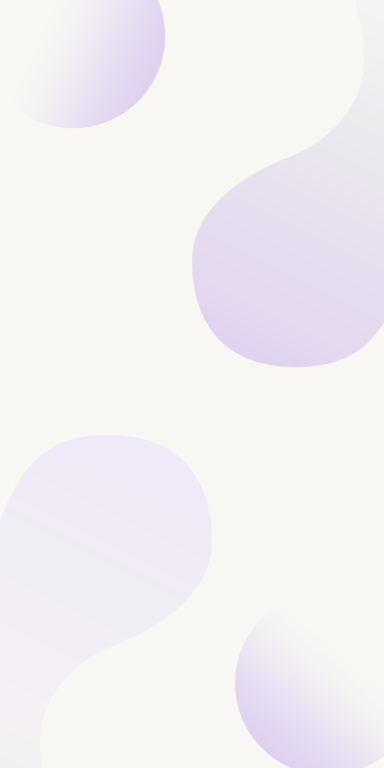
Write a Shadertoy shader that draws this background.

```glsl
// Pale cream backdrop with two flowing lavender blobs and two fading discs.
// One open chain of cubic Bezier curves outlines both blobs; the second is
// its half turn. Each shape is tinted by a linear gradient.

const int CURVES = 5;
const int STEPS = 14;

// Control points shared end to end, in units of canvas width
const vec2 OUTLINE[16] = vec2[16](
    vec2(0.909, 2.062), vec2(0.927, 1.990), vec2(0.948, 1.917),
    vec2(0.948, 1.844), vec2(0.948, 1.727), vec2(0.859, 1.633),
    vec2(0.760, 1.594), vec2(0.620, 1.542), vec2(0.500, 1.448),
    vec2(0.500, 1.323), vec2(0.500, 1.146), vec2(0.594, 1.044),
    vec2(0.768, 1.044), vec2(0.917, 1.044), vec2(0.990, 1.104),
    vec2(1.052, 1.266));

vec2 bezier(vec2 a, vec2 b, vec2 c, vec2 d, float t) {
    float s = 1.0 - t;
    return s * s * s * a + 3.0 * s * t * (s * b + t * c) + t * t * t * d;
}

float segmentDistance(vec2 p, vec2 a, vec2 b) {
    vec2 ab = b - a;
    float h = clamp(dot(p - a, ab) / dot(ab, ab), 0.0, 1.0);
    return length(p - a - h * ab);
}

// Signed distance to the blob, which stays open on its right side;
// crossings of a leftward ray decide the sign
float blobDistance(vec2 p) {
    float dist = 10.0;
    float side = 1.0;
    vec2 a = OUTLINE[0];
    for (int i = 0; i < CURVES; i++) {
        int k = 3 * i;
        for (int j = 1; j <= STEPS; j++) {
            vec2 b = bezier(OUTLINE[k], OUTLINE[k + 1], OUTLINE[k + 2],
                            OUTLINE[k + 3], float(j) / float(STEPS));
            dist = min(dist, segmentDistance(p, a, b));
            if ((a.y > p.y) != (b.y > p.y)) {
                float crossX = mix(a.x, b.x, (p.y - a.y) / (b.y - a.y));
                if (crossX < p.x) side = -side;
            }
            a = b;
        }
    }
    return side * dist;
}

float coverage(float dist, float pixel) {
    return smoothstep(0.5 * pixel, -0.5 * pixel, dist);
}

// Disc that fades in along a direction
vec3 addDisc(vec3 base, vec2 p, vec2 center, vec2 dir, float pixel) {
    float radius = 0.24;
    vec2 q = p - center;
    float fade = smoothstep(-0.42, 1.1, dot(q, normalize(dir)) / radius);
    float mask = coverage(length(q) - radius, pixel);
    return mix(base, vec3(0.87, 0.82, 0.945), fade * mask);
}

void mainImage(out vec4 fragColor, in vec2 fragCoord) {
    vec2 p = fragCoord / iResolution.xy * vec2(1.0, 2.0);
    float pixel = 1.4 / iResolution.x;
    vec2 slope = normalize(vec2(0.45, 0.9));
    vec3 color = vec3(0.973, 0.969, 0.953);

    // Discs
    color = addDisc(color, p, vec2(0.190, 1.906), vec2(0.91, -0.41), pixel);
    color = addDisc(color, p, vec2(0.852, 0.221), vec2(-0.65, -0.75), pixel);

    // Upper blob: lavender and pink fading to cream
    float t = dot(p - vec2(0.58, 1.1), slope);
    vec3 upper = mix(vec3(0.878, 0.825, 0.948), vec3(0.898, 0.845, 0.937),
                     smoothstep(0.0, 0.13, t));
    upper = mix(upper, vec3(0.895, 0.865, 0.94), smoothstep(0.12, 0.3, t));
    upper = mix(upper, vec3(0.925, 0.912, 0.932), smoothstep(0.25, 0.7, t));
    upper = mix(upper, vec3(0.955, 0.952, 0.947), smoothstep(0.6, 0.98, t));
    color = mix(color, upper, coverage(blobDistance(p), pixel));

    // Lower blob: a paler half turn of the same outline
    t = dot(vec2(0.5, 0.75) - p, slope);
    vec3 lower = mix(vec3(0.94, 0.915, 0.97), vec3(0.945, 0.93, 0.955),
                     smoothstep(0.05, 0.38, t));
    lower = mix(lower, vec3(0.96, 0.94, 0.96), smoothstep(0.35, 0.75, t));
    lower = mix(lower, vec3(0.94, 0.94, 0.947), smoothstep(0.75, 0.9, t));
    vec2 turned = vec2(1.052, 1.9115) - p;
    color = mix(color, lower, coverage(blobDistance(turned), pixel));

    fragColor = vec4(color, 1.0);
}
```
